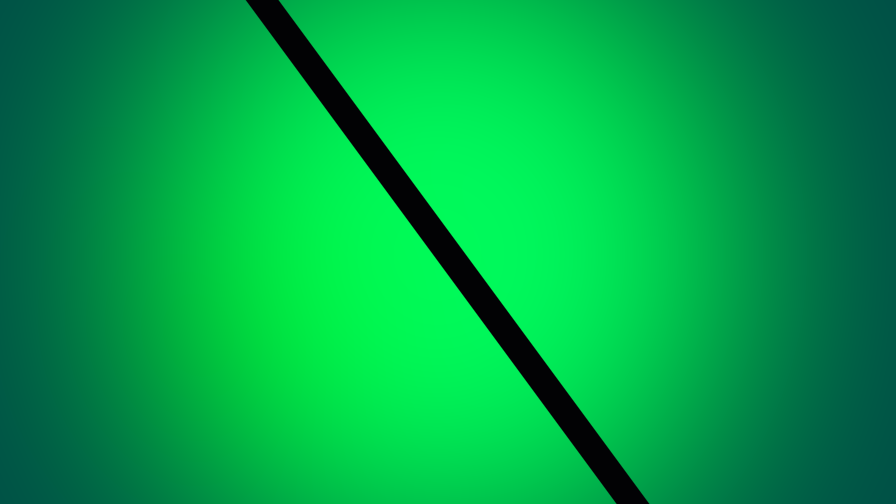
Give the GLSL for this background, as a Shadertoy shader.

```glsl
// A soft green glow fading to deep teal, crossed by a black diagonal bar.
// The glow is a steep radial falloff, with a purer green patch at its left;
// the bar is the distance to a line from the top edge to the bottom edge.

#define GLOW_CENTER  vec2(0.868, 0.495)
#define GLOW_RADIUS  0.66
#define GLOW_STRETCH 0.95
#define GLOW_POWER   3.0
#define PATCH_CENTER vec2(0.54, 0.38)
#define PATCH_RADIUS 0.30
#define BAR_TOP      vec2(0.520, 1.0)
#define BAR_BOTTOM   vec2(1.256, 0.0)
#define BAR_HALF     0.0262

const vec3 TEAL  = vec3(0.0, 0.30, 0.275);
const vec3 GREEN = vec3(0.0, 0.98, 0.365);
const vec3 BLACK = vec3(0.008, 0.006, 0.016);

// Distance to the endless line through a and b
float lineDistance(vec2 p, vec2 a, vec2 b) {
    vec2 along = normalize(b - a);
    return abs(dot(p - a, vec2(-along.y, along.x)));
}

// Glow strength: flat in the middle, steep on the flanks
float glow(vec2 p) {
    vec2 offset = (p - GLOW_CENTER) * vec2(1.0, GLOW_STRETCH);
    return exp(-pow(length(offset) / GLOW_RADIUS, GLOW_POWER));
}

vec3 background(vec2 p) {
    float light = glow(p);
    vec3 color = mix(TEAL, GREEN, light);

    // Blue stays low until the glow is almost full
    color.b = mix(TEAL.b, GREEN.b, light * light * light);

    // Purer green at the lower left of the glow
    vec2 q = (p - PATCH_CENTER) / PATCH_RADIUS;
    color.b -= 0.075 * exp(-dot(q, q));
    return color;
}

void mainImage(out vec4 fragColor, in vec2 fragCoord) {
    // Height of the canvas is one unit
    vec2 p = fragCoord / iResolution.y;
    float pixel = 1.0 / iResolution.y;

    // Diagonal bar with a smooth edge
    float edge = lineDistance(p, BAR_TOP, BAR_BOTTOM) - BAR_HALF;
    float bar = 1.0 - smoothstep(-0.75 * pixel, 0.75 * pixel, edge);

    fragColor = vec4(mix(background(p), BLACK, bar), 1.0);
}
```
